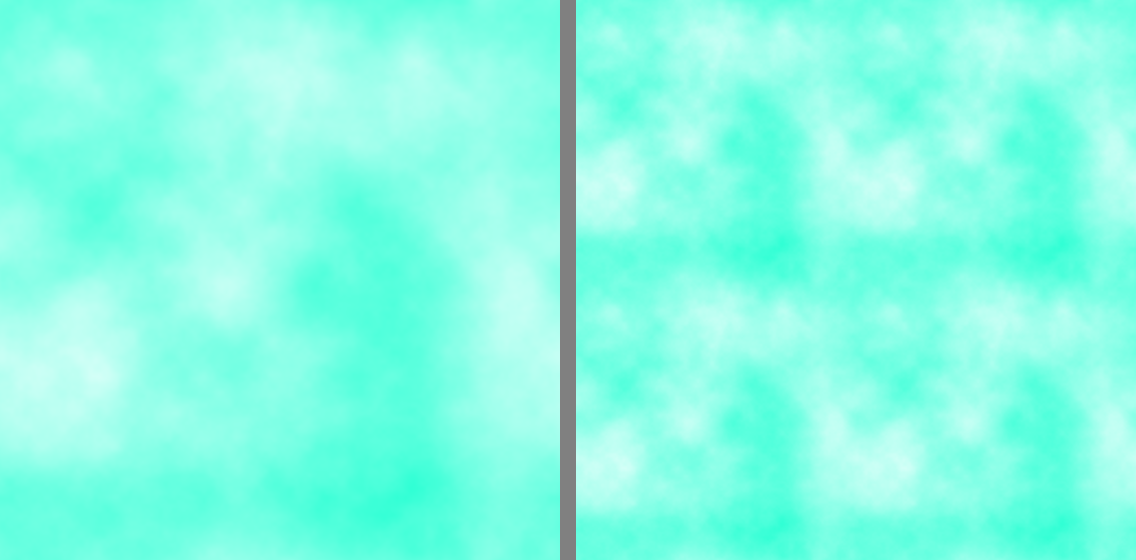
Left, the tile; right, the same tile 2 across and 2 down.
Reproduce this texture procedurally as a WebGL 2 fragment shader.

```glsl
#version 300 es
precision highp float;
precision highp int;
// Soft mint clouds: fractal value noise whose lattices wrap at the canvas edge,
// so the result tiles. The coarsest lattice holds a shuffled even spread of
// levels, which keeps light and dark in balance; finer ones are hashed.

uniform vec2 u_resolution;
out vec4 fragColor;

const int OCTAVES = 6;
const int BASE_CELLS = 4;          // cells across the canvas, a power of two
const float GAIN = 0.5;            // amplitude ratio between octaves
const vec2 OCTAVE_SHIFT = vec2(0.37, 0.61);
const vec3 DEEP_MINT = vec3(0.10, 1.0, 0.815);
const vec3 PALE_MINT = vec3(0.98, 1.0, 1.0);

// Integer hash to 0..1
float hash(uvec3 p) {
    uint h = p.x * 1597u + p.y * 51749u + p.z * 91813u + 7u;
    h = h * 747796u * 4u + h * 5u + 28913u;
    h = (h ^ (h >> 15)) * 0x2c1b3c6du;
    h = (h ^ (h >> 12)) * 0x297a2d39u;
    h ^= h >> 15;
    return float(h >> 8) / float(1 << 24);
}

// Permutation of the 16 coarse cells, scaled to 0..1
float shuffledLevel(uvec2 cell) {
    uint v = cell.x + 4u * cell.y;
    for (int i = 0; i < 3; i++) {
        v = (v * 7u + 9u) & 15u;
        v ^= v >> 2;
    }
    return float(v) / 15.0;
}

// Lattice value, wrapped to the number of cells
float latticeValue(ivec2 cell, int cells, int octave) {
    uvec2 wrapped = uvec2(cell & (cells - 1));
    return octave == 0 ? shuffledLevel(wrapped) : hash(uvec3(wrapped, uint(octave)));
}

// Smoothly interpolated noise that repeats across the canvas
float wrappedNoise(vec2 uv, int cells, int octave) {
    vec2 p = uv * float(cells) + OCTAVE_SHIFT * float(octave + 1);
    ivec2 cell = ivec2(floor(p));
    vec2 f = fract(p);
    vec2 blend = f * f * (3.0 - 2.0 * f);
    float bottom = mix(latticeValue(cell, cells, octave),
                       latticeValue(cell + ivec2(1, 0), cells, octave), blend.x);
    float top = mix(latticeValue(cell + ivec2(0, 1), cells, octave),
                    latticeValue(cell + ivec2(1, 1), cells, octave), blend.x);
    return mix(bottom, top, blend.y);
}

// Sum of octaves, normalised to 0..1
float clouds(vec2 uv) {
    float sum = 0.0;
    float total = 0.0;
    float amplitude = 1.0;
    int cells = BASE_CELLS;
    for (int octave = 0; octave < OCTAVES; octave++) {
        sum += amplitude * wrappedNoise(uv, cells, octave);
        total += amplitude;
        amplitude *= GAIN;
        cells *= 2;
    }
    return sum / total;
}

void main() {
    vec2 uv = gl_FragCoord.xy / u_resolution;
    fragColor = vec4(mix(DEEP_MINT, PALE_MINT, clouds(uv)), 1.0);
}
```
